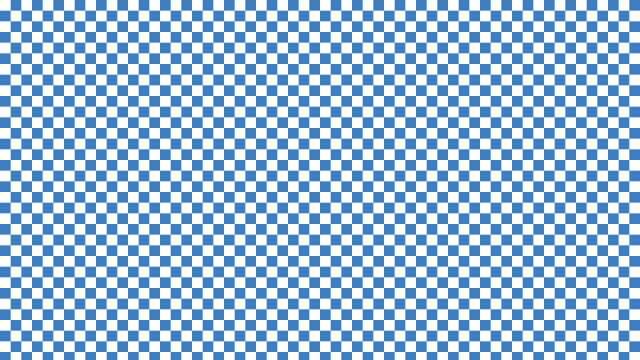
A WebGL 2 fragment shader for this pattern:

```glsl
#version 300 es
precision highp float;

uniform vec2 u_resolution;
out vec4 fragColor;

const float CELLS_ACROSS = 60.0;
const vec3 WHITE = vec3(0.992, 1.0, 1.0);
const vec3 BLUE = vec3(0.243, 0.494, 0.752);

// Signed distance to the nearest cell edge: positive in even cells
vec2 edgeDistance(vec2 p) {
    return 0.5 - abs(mod(p + 0.5, 2.0) - 1.0);
}

// Box-filtered checker: 1 on even squares, 0 on odd squares
float checker(vec2 p, float pixelSize) {
    vec2 stripes = clamp(2.0 * edgeDistance(p) / pixelSize, -1.0, 1.0);
    return 0.5 + 0.5 * stripes.x * stripes.y;
}

void main() {
    // Square cells, counted from the top left corner
    float pixelSize = CELLS_ACROSS / u_resolution.x;
    vec2 fromTopLeft = vec2(gl_FragCoord.x, u_resolution.y - gl_FragCoord.y);
    vec2 cell = fromTopLeft * pixelSize;

    fragColor = vec4(mix(BLUE, WHITE, checker(cell, pixelSize)), 1.0);
}
```
